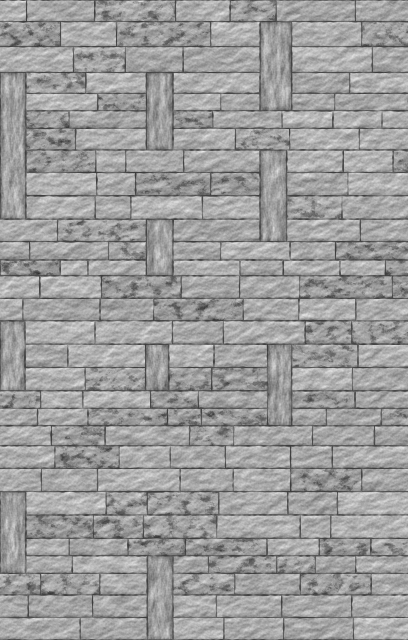
Write a Shadertoy shader that draws this texture.

```glsl
// Grey rock-faced ashlar wall: uneven brick courses interrupted by upright stones.

// Design space: 488 wide, 768 tall, y running down from the top.
const vec2 WALL = vec2(488.0, 768.0);
const int ROWS = 30;
const int UPRIGHTS = 10;
const float FACE_TONE = 0.672;
const float UPRIGHT_TONE = 0.64;
const float JOINT_TONE = 0.24;
const float HALF_JOINT = 0.75;

// Heights of the course joints.
const float ROW_EDGE[31] = float[31](
    0.0, 26.0, 56.0, 87.0, 112.0, 133.0, 154.0, 180.0, 207.0, 235.0, 263.0,
    290.0, 312.0, 331.0, 358.0, 385.0, 413.0, 441.0, 469.0, 490.0, 511.0,
    535.0, 562.0, 590.0, 618.0, 646.0, 667.0, 688.0, 714.0, 741.0, 768.0);

// Upright stones: left, right, first course, course after the last.
const vec4 UPRIGHT[10] = vec4[10](
    vec4(0, 31, 3, 10), vec4(0, 30, 15, 18), vec4(0, 31, 23, 27),
    vec4(175, 207, 3, 7), vec4(175, 207, 10, 13), vec4(174, 202, 16, 18),
    vec4(176, 207, 26, 30), vec4(311, 349, 1, 5), vec4(311, 343, 7, 11),
    vec4(320, 349, 16, 20));

struct Block {
    vec4 box;      // left, top, right, bottom
    vec2 seed;
    bool upright;
};

float hash(vec2 p) {
    vec3 q = fract(p.xyx * vec3(0.1031, 0.1030, 0.0973));
    q += dot(q, q.yzx + 33.33);
    return fract((q.x + q.y) * q.z);
}

// Dot product of a random unit gradient with the offset from its corner.
float corner(vec2 cell, vec2 offset) {
    float a = 6.2832 * hash(cell);
    return dot(vec2(cos(a), sin(a)), offset);
}

float gradientNoise(vec2 p) {
    vec2 i = floor(p), f = fract(p);
    vec2 u = f * f * f * (f * (f * 6.0 - 15.0) + 10.0);
    vec2 e = vec2(0.0, 1.0);
    return mix(mix(corner(i, f), corner(i + e.yx, f - e.yx), u.x),
               mix(corner(i + e.xy, f - e.xy), corner(i + e.yy, f - e.yy), u.x), u.y);
}

float fbm(vec2 p) {
    float sum = 0.0, amp = 0.5;
    for (int i = 0; i < 4; i++) {
        sum += amp * gradientNoise(p);
        p = mat2(1.6, 1.2, -1.2, 1.6) * p + 17.3;
        amp *= 0.52;
    }
    return sum;
}

// Jittered brick boundary k of a span holding n bricks.
float cut(float k, float n, vec2 seed) {
    bool inner = k > 0.5 && k < n - 0.5;
    return k + (inner ? 0.62 * (hash(seed + vec2(k * 7.0, 0.0)) - 0.5) : 0.0);
}

// Finds the brick or upright stone that covers p.
Block findBlock(vec2 p) {
    int row = 0;
    for (int i = 1; i < ROWS; i++) if (p.y >= ROW_EDGE[i]) row = i;
    float r = float(row), top = ROW_EDGE[row], bottom = ROW_EDGE[row + 1];

    // Free span of the course between neighbouring uprights.
    float lo = -50.0 * hash(vec2(r, 3.7));
    float hi = WALL.x + 50.0 * hash(vec2(r, 9.1));
    for (int i = 0; i < UPRIGHTS; i++) {
        vec4 s = UPRIGHT[i];
        if (r < s.z || r >= s.w) continue;
        if (p.x >= s.x && p.x < s.y)
            return Block(vec4(s.x, ROW_EDGE[int(s.z)], s.y, ROW_EDGE[int(s.w)]), s.xz, true);
        if (p.x < s.x) hi = min(hi, s.x);
        else lo = max(lo, s.y);
    }

    // Split the span into bricks; taller courses hold longer ones.
    float n = max(1.0, floor((hi - lo) / (22.0 + 2.0 * (bottom - top)) + 0.5));
    float size = (hi - lo) / n, t = (p.x - lo) / size, k = floor(t);
    vec2 seed = vec2(floor(lo) + 60.0, r * 5.0 + 2.0);
    if (t < cut(k, n, seed)) k -= 1.0;
    else if (t >= cut(k + 1.0, n, seed)) k += 1.0;
    vec4 box = vec4(lo + size * cut(k, n, seed), top, lo + size * cut(k + 1.0, n, seed), bottom);
    return Block(box, seed + vec2(k * 13.0, 0.0), false);
}

float boxDistance(vec2 p, vec4 box) {
    vec2 d = abs(p - 0.5 * (box.xy + box.zw)) - 0.5 * (box.zw - box.xy);
    return max(d.x, d.y);
}

// Chiselled relief lit from the upper left.
float relief(vec2 p, vec2 grain) {
    return fbm((p + vec2(1.0, 1.3)) * grain) - fbm((p - vec2(1.0, 1.3)) * grain);
}

float blockTone(vec2 p, Block b, float d) {
    vec2 q = p + 211.0 * vec2(hash(b.seed), hash(b.seed + 5.0));
    float tint = hash(b.seed + 11.0) - 0.5;
    float speckle = gradientNoise(q * 0.42);
    if (b.upright) {
        float streak = fbm(q * vec2(0.13, 0.04));
        return UPRIGHT_TONE + 0.05 * tint + 0.38 * streak + 0.3 * relief(q, vec2(0.12, 0.05))
             + 0.07 * speckle - 0.14 * smoothstep(-7.0, 0.0, d);
    }
    vec2 skewed = vec2(q.x + 0.5 * q.y, q.y);
    float tone = FACE_TONE + 0.07 * tint + 0.46 * relief(skewed, vec2(0.055, 0.085));
    tone += 0.11 * fbm(q * 0.05) + 0.05 * speckle;
    // Bright upper arris and shaded lower edge.
    tone += 0.04 * smoothstep(6.0, 1.0, p.y - b.box.y);
    tone -= 0.09 * smoothstep(5.0, 0.0, b.box.w - p.y);
    // Dark weathering on some bricks.
    float worn = step(0.74, hash(b.seed + 23.0));
    float patches = smoothstep(-0.02, 0.28, fbm(q * vec2(0.07, 0.1)) + 0.16 * speckle);
    return tone - worn * (0.025 + 0.24 * patches);
}

void mainImage(out vec4 fragColor, in vec2 fragCoord) {
    vec2 p = vec2(fragCoord.x, iResolution.y - fragCoord.y) / iResolution.xy * WALL;
    float pixel = WALL.y / iResolution.y;

    Block b = findBlock(p);
    float d = boxDistance(p, b.box);
    float tone = blockTone(p, b, d);

    // Ragged joints, deeper in places.
    float ragged = d + HALF_JOINT + 0.9 * gradientNoise(p * 0.16);
    float joint = smoothstep(-0.6 * pixel, 0.6 * pixel, ragged);
    float depth = clamp(0.8 + 0.7 * gradientNoise(p * 0.045 + 40.0), 0.45, 1.0);
    tone = mix(tone, JOINT_TONE, joint * depth);

    fragColor = vec4(vec3(clamp(tone, 0.0, 1.0)), 1.0);
}
```
